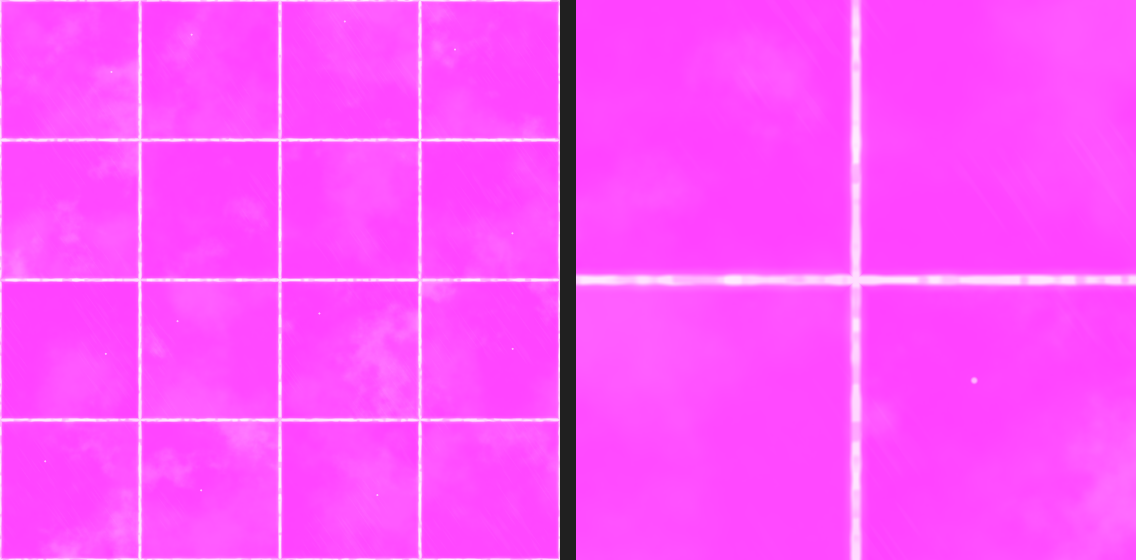
Left: the whole. Right: its middle third, enlarged.
A three.js fragment shader for this pattern:

```glsl
// Four by four glazed magenta tiles with cloudy wear, faint scratches and pale worn grout.
varying vec2 vUv;

const float TILES = 4.0;
const float GROUT_CORE = 0.004;  // distances from the joint, in tile widths
const float GROUT_EDGE = 0.018;
const float SMEAR_EDGE = 0.036;

float hash(vec2 p) {
  vec3 q = fract(vec3(p.xyx) * 0.1031);
  q += dot(q, q.yzx + 33.33);
  return fract((q.x + q.y) * q.z);
}

vec2 hash2(vec2 p) {
  return vec2(hash(p), hash(p + 47.3));
}

float noise(vec2 p) {
  vec2 i = floor(p);
  vec2 f = fract(p);
  vec2 u = f * f * (3.0 - 2.0 * f);
  return mix(mix(hash(i), hash(i + vec2(1.0, 0.0)), u.x),
             mix(hash(i + vec2(0.0, 1.0)), hash(i + vec2(1.0, 1.0)), u.x), u.y);
}

float fbm(vec2 p) {
  float sum = 0.0;
  float amplitude = 0.5;
  for (int i = 0; i < 5; i++) {
    sum += amplitude * noise(p);
    p = mat2(1.6, 1.2, -1.2, 1.6) * p + 7.1;
    amplitude *= 0.5;
  }
  return sum;
}

// Green level of the glaze: broad clouds, pale patches and brushed streaks
float glaze(vec2 local, vec2 id) {
  vec2 p = local + 19.0 * hash2(id + 3.0);
  float grain = fbm(p * 13.0) - 0.5;
  float cloud = smoothstep(0.36, 0.78, fbm(p * 2.1) + 0.08 * grain);
  float patchy = smoothstep(0.54, 0.82, fbm(p * 2.7 + 31.0) + 0.16 * grain);
  float strength = mix(0.35, 1.0, hash(id + 11.0));
  vec2 brushed = vec2(p.x + 0.7 * p.y, p.y - 0.7 * p.x);
  float streak = smoothstep(0.6, 0.9, noise(brushed * vec2(70.0, 6.0)));
  float scratched = smoothstep(0.52, 0.7, noise(p * 3.0 + 53.0));
  return 0.255 + 0.03 * hash(id + 23.0) + 0.085 * cloud
       + 0.17 * strength * patchy + 0.018 * streak * scratched + 0.012 * grain;
}

// Tiny pale chip on about half of the tiles
float chip(vec2 local, vec2 id) {
  vec2 center = mix(vec2(0.15), vec2(0.85), hash2(id + 61.0));
  float present = step(0.5, hash(id + 83.0));
  return present * (1.0 - smoothstep(0.003, 0.011, length(local - center)));
}

// Green level of the grout: long faded stretches with small pits
float groutTone(vec2 uv) {
  float faded = noise(uv * 26.0 + 5.0);
  float pits = noise(uv * 150.0);
  return 0.94 - 0.13 * faded - 0.2 * smoothstep(0.45, 0.95, pits);
}

void main() {
  vec2 grid = vUv * TILES;
  vec2 id = floor(grid);
  vec2 local = fract(grid);

  // Distance to the nearest joint, with slightly ragged edges
  vec2 border = min(local, 1.0 - local);
  float joint = min(border.x, border.y) + 0.004 * (noise(vUv * 110.0) - 0.5);

  float green = glaze(local, id);
  green = mix(green, 0.85, 0.75 * chip(local, id));

  // Thin mortar smear beside the joint, then the joint itself
  float smear = 1.0 - smoothstep(0.01, SMEAR_EDGE, joint);
  green += 0.13 * smear * mix(0.4, 1.0, noise(vUv * 40.0 + 17.0));
  float grout = 1.0 - smoothstep(GROUT_CORE, GROUT_EDGE, joint);
  green = mix(green, groutTone(vUv), grout);

  gl_FragColor = vec4(1.0, clamp(green, 0.0, 1.0), 1.0, 1.0);
}
```
